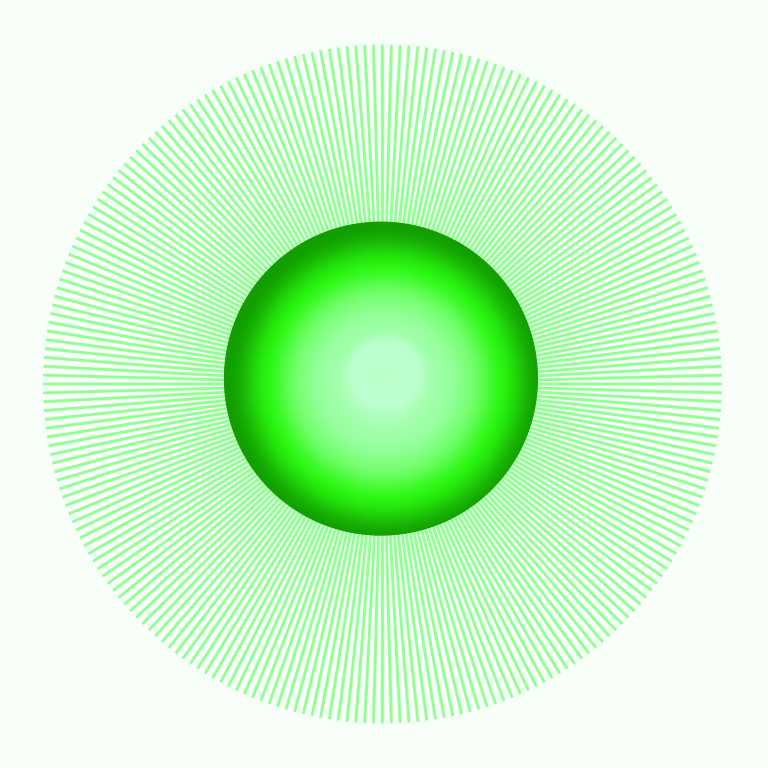
Reproduce this background procedurally as a Shadertoy shader.

```glsl
// A glossy green sphere in front of a ring of thin radial spokes on pale mint.

const float TAU = 6.2831853;

// Soft coverage of a disc
float disc(vec2 p, vec2 center, float radius, float soft) {
    return 1.0 - smoothstep(-soft, soft, length(p - center) - radius);
}

// Evenly spaced spokes of constant width
float spokes(vec2 p, float count, float halfWidth, float soft) {
    float slot = TAU / count;
    float angle = mod(atan(p.y, p.x) + 0.5 * slot, slot) - 0.5 * slot;
    float dist = abs(length(p) * sin(angle));
    return 1.0 - smoothstep(halfWidth - soft, halfWidth + soft, dist);
}

// Radial shading from the pale core to the dark rim
vec3 sphereColor(vec2 p) {
    float r = length(p - vec2(0.501, 0.502));
    vec3 c = mix(vec3(0.68, 1.0, 0.73), vec3(0.60, 1.0, 0.63), smoothstep(0.04, 0.085, r));
    c = mix(c, vec3(0.46, 1.0, 0.44), smoothstep(0.078, 0.120, r));
    c = mix(c, vec3(0.16, 0.97, 0.06), smoothstep(0.108, 0.158, r));
    c = mix(c, vec3(0.07, 0.62, 0.00), smoothstep(0.146, 0.205, r));

    // Highlight with a slightly greener middle
    vec2 glint = vec2(0.5026, 0.512);
    c = mix(c, vec3(0.75, 1.0, 0.83), 0.85 * disc(p, glint, 0.049, 0.008));
    return mix(c, vec3(0.73, 1.0, 0.76), 0.6 * disc(p, glint - vec2(0.008, 0.0), 0.014, 0.014));
}

void mainImage(out vec4 fragColor, in vec2 fragCoord) {
    float side = min(iResolution.x, iResolution.y);
    vec2 p = (fragCoord - 0.5 * iResolution.xy) / side + 0.5;
    float pixel = 1.0 / side;

    // Background
    vec3 color = vec3(0.972, 1.0, 0.975);

    // Spoke ring
    vec2 hub = vec2(0.498, 0.5);
    float ring = disc(p, hub, 0.442, 0.7 * pixel);
    float rays = spokes(p - hub, 240.0, 0.0019, 0.7 * pixel);
    color = mix(color, vec3(0.57, 1.0, 0.58), ring * rays);

    // Sphere
    color = mix(color, sphereColor(p), disc(p, vec2(0.496, 0.507), 0.2045, 0.6 * pixel));

    fragColor = vec4(color, 1.0);
}
```
